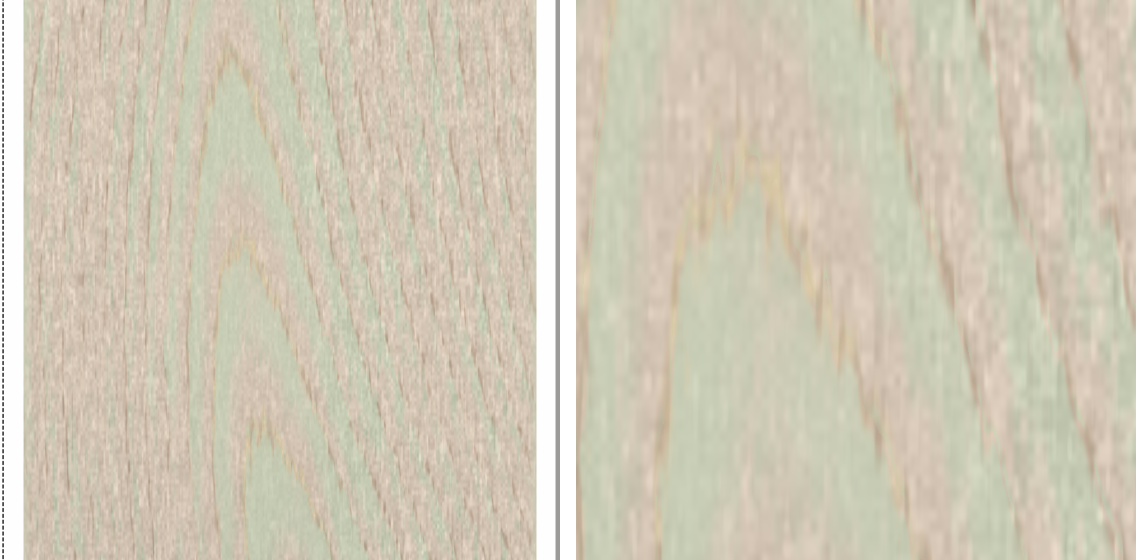
Left: the whole. Right: its middle third, enlarged.
A WebGL 1 fragment shader for this texture:

```glsl
precision highp float;
// Pale wood veneer panel with cathedral grain between white margins.
uniform vec2 u_resolution;

const vec3 PINK = vec3(0.830, 0.768, 0.705);
const vec3 GREEN = vec3(0.785, 0.806, 0.714);
const vec3 OCHRE = vec3(0.835, 0.765, 0.610);
const vec3 PORE = vec3(0.700, 0.605, 0.525);
const vec3 PAPER = vec3(0.995);
const vec3 STRIP = vec3(0.610, 0.605, 0.595);
const float PANEL_LEFT = 0.042;
const float PANEL_RIGHT = 0.958;
const float STRIP_LEFT = 0.992;
const float DASH_X = 0.0055;      // dashed rule in the left margin
const float DASH_PERIOD = 0.0105;
const float RING_PERIOD = 0.32;   // height between arch tops
const float FIRST_APEX = 0.883;
const float FINE_CONTRAST = 0.125;

float hash(vec2 p) {
  vec3 q = fract(vec3(p.xyx) * 0.1031);
  q += dot(q, q.yzx + 33.33);
  return fract((q.x + q.y) * q.z);
}

float noise(vec2 p) {
  vec2 cell = floor(p), f = fract(p);
  f = f * f * (3.0 - 2.0 * f);
  return mix(mix(hash(cell), hash(cell + vec2(1.0, 0.0)), f.x),
             mix(hash(cell + vec2(0.0, 1.0)), hash(cell + 1.0), f.x), f.y);
}

float fbm(vec2 p) {
  float sum = 0.0, gain = 0.5;
  for (int i = 0; i < 3; i++) {
    sum += gain * noise(p);
    p = p * 2.0 + 17.3;
    gain *= 0.5;
  }
  return sum / 0.875;
}

// Signed distance across the drifting centre of the arches.
float axisOffset(vec2 p) {
  float rise = 0.9 - p.y;
  return p.x - 0.41 - 0.12 * rise * rise;
}

// Ring count: steep arms on the left, wider sloping arms on the right.
float ringPhase(vec2 p) {
  float d = axisOffset(p);
  float arch = d < 0.0
    ? 9.0 * (sqrt(d * d + 0.0049) - 0.07)
    : 5.2 * (sqrt(d * d + 0.0064) - 0.08) + 2.5 * d * d;
  float phase = (p.y + arch - FIRST_APEX) / RING_PERIOD;
  phase += 0.3 * (fbm(p * vec2(6.0, 2.0) + 4.0) - 0.5);
  return phase + 0.15 * (noise(p * vec2(170.0, 18.0)) - 0.5);
}

vec3 wood(vec2 p) {
  float d = axisOffset(p);
  float away = smoothstep(0.04, 0.26, abs(d));
  float t = fract(ringPhase(p));
  float toLine = min(t, 1.0 - t);

  // Stretched fibres, then a small mottle
  float broad = fbm(p * vec2(13.0, 2.5) + 31.0);
  float fibre = noise(p * vec2(120.0, 9.0) + 9.0);
  float fine = noise(p * vec2(240.0, 48.0) + 57.0);
  float mottle = noise(p * vec2(240.0, 150.0) + 303.0);

  // Pink early wood outside each arch, greenish late wood inside
  float band = (1.0 - smoothstep(0.1, 0.7, t)) * smoothstep(0.0, 0.08, t)
             + smoothstep(0.92, 1.0, t);
  float pink = 0.08 + 0.5 * min(band, 1.0) + 0.33 * away
             + 0.7 * (broad - 0.5)
             + (0.4 * (fibre - 0.5) + 0.4 * (fine - 0.5)) * (0.3 + 0.7 * away);
  vec3 color = mix(GREEN, PINK, smoothstep(0.12, 0.62, pink));

  // Broken warm ticks, strongest around the arch tops
  float line = exp(-toLine * toLine / 0.006);
  float apex = 1.0 - smoothstep(0.03, 0.16, abs(d));
  float ticks = smoothstep(0.25, 0.75, fine);
  color = mix(color, OCHRE, line * (0.15 + 0.65 * apex) * (0.3 + 0.7 * ticks));

  // Thin dark pores along the rings, with a few strays
  float pores = smoothstep(0.42, 0.8, noise(p * vec2(230.0, 30.0) + 81.0));
  float strays = smoothstep(0.7, 0.92, noise(p * vec2(240.0, 24.0) + 123.0));
  color = mix(color, PORE, pores * line * (0.7 - 0.3 * apex));
  color = mix(color, PORE, strays * (0.03 + 0.15 * away));

  // Pale flecks, fibre contrast and gentle shading
  float flecks = smoothstep(0.6, 0.95, noise(p * vec2(220.0, 50.0) + 211.0));
  float busy = 0.4 + 0.6 * min(band * 0.6 + away, 1.0);
  color += 0.05 * flecks * busy;
  color += FINE_CONTRAST * busy
         * (0.2 * (fibre - 0.5) + 0.55 * (fine - 0.5) + 0.55 * (mottle - 0.5));
  color *= 1.0 - 0.03 * (1.0 - smoothstep(0.0, 0.45, p.y))
                * (1.0 - 0.5 * p.x);
  float edge = min(p.x - PANEL_LEFT, PANEL_RIGHT - p.x);
  return mix(color, GREEN, 0.5 * (1.0 - smoothstep(0.0, 0.018, edge)));
}

void main() {
  vec2 p = gl_FragCoord.xy / u_resolution;
  float soft = 0.75 / u_resolution.x;

  // White margins, dashed rule and grey strip
  float rule = 1.0 - smoothstep(0.0012 - soft, 0.0012 + soft, abs(p.x - DASH_X));
  float along = abs(fract(p.y / DASH_PERIOD) - 0.5) * DASH_PERIOD;
  float dash = 1.0 - smoothstep(0.0036 - soft, 0.0036 + soft, along);
  vec3 color = mix(PAPER, vec3(0.05), rule * dash);
  color = mix(color, STRIP, smoothstep(-soft, soft, p.x - STRIP_LEFT));

  float panel = smoothstep(-soft, soft, min(p.x - PANEL_LEFT, PANEL_RIGHT - p.x));
  gl_FragColor = vec4(mix(color, wood(p), panel), 1.0);
}
```
